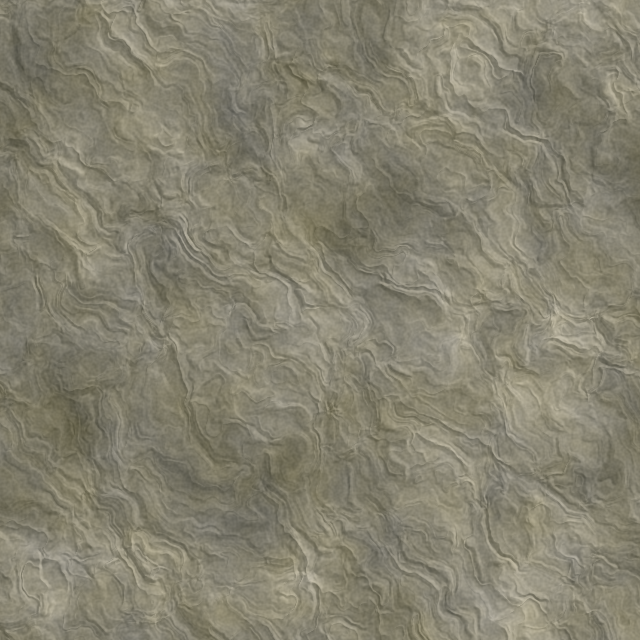
Write a WebGL 1 fragment shader that draws this texture.

```glsl
precision highp float;
// Weathered grey-olive rock: broad mottling under wrinkled, flaky folds.
// Folds are level lines of warped, stretched noise, lit as a shallow relief;
// the tone mixes large patches, streaks, relief light and fine grain.

uniform vec2 u_resolution;

const vec3 DARK_STONE = vec3(0.41, 0.40, 0.335);
const vec3 PALE_STONE = vec3(0.66, 0.64, 0.565);
const vec3 OCHRE_SHIFT = vec3(0.017, 0.010, -0.022);
const vec2 GRAIN_DIR = vec2(0.6, -0.8);
const vec2 LIGHT_DIR = vec2(0.64, 0.77);

float hash(vec2 p) {
  vec3 q = fract(vec3(p.xyx) * vec3(0.1031, 0.1030, 0.0973));
  q += dot(q, q.yzx + 33.33);
  return fract((q.x + q.y) * q.z);
}

vec2 gradient(vec2 cell) {
  float angle = 6.2832 * hash(cell);
  return vec2(cos(angle), sin(angle));
}

// Gradient noise, about -0.7 to 0.7
float noise(vec2 p) {
  vec2 i = floor(p), f = p - i;
  vec2 u = f * f * f * (f * (f * 6.0 - 15.0) + 10.0);
  vec2 e = vec2(1.0, 0.0);
  float low = mix(dot(gradient(i), f), dot(gradient(i + e), f - e), u.x);
  float high = mix(dot(gradient(i + e.yx), f - e.yx),
                   dot(gradient(i + 1.0), f - 1.0), u.x);
  return mix(low, high, u.y);
}

vec2 turn(vec2 p, float angle) {
  float c = cos(angle), s = sin(angle);
  return vec2(c * p.x - s * p.y, s * p.x + c * p.y);
}

float fbm(vec2 p, float gain) {
  float sum = 0.0, amp = 1.0;
  for (int i = 0; i < 5; i++) {
    sum += amp * noise(p);
    p = turn(p, 0.7) * 2.03 + 17.3;
    amp *= gain;
  }
  return sum;
}

// Stretch along the grain, then bend into swirls
vec2 rockSpace(vec2 p) {
  vec2 across = vec2(-GRAIN_DIR.y, GRAIN_DIR.x);
  vec2 q = vec2(dot(p, across), 0.6 * dot(p, GRAIN_DIR));
  vec2 wide = vec2(fbm(p * 5.0 + 3.1, 0.5), fbm(p * 5.0 + 41.7, 0.5));
  vec2 tight = vec2(noise(p * 24.0 + 8.4), noise(p * 24.0 + 63.2));
  return q + 0.07 * wide + 0.018 * tight;
}

// Height of overlapping flakes and thin raised creases
float relief(vec2 p) {
  vec2 q = rockSpace(p);
  float height = 0.0, amp = 1.0, freq = 9.0;
  for (int i = 0; i < 5; i++) {
    vec2 r = turn(q, 0.3 * float(i)) * freq + 23.7 * float(i);
    float level = noise(r) - 0.09;
    float width = 0.0035 * freq + 0.012;
    float presence = smoothstep(-0.05, 0.35, noise(r * 0.8 + 51.3));
    float flake = smoothstep(-width, width, level);
    float crease = exp(-abs(level + 0.2) / width);
    height += amp * (presence * (flake + 0.8 * crease) + 0.5 * level);
    freq *= 1.65;
    amp *= 0.76;
  }
  return height;
}

float softLimit(float x) {
  return x / (1.0 + abs(x));
}

void main() {
  vec2 p = gl_FragCoord.xy / min(u_resolution.x, u_resolution.y);
  vec2 q = rockSpace(p);

  // Broad mottling and streaky patches
  float broad = fbm(p * 2.6 + 12.6, 0.55);
  float streaks = fbm(q * 11.0 + 5.2, 0.68);

  // Relief light, calmer in the dark patches
  vec2 offset = 0.0014 * LIGHT_DIR;
  float slope = relief(p - offset) - relief(p + offset);
  float roughness = mix(0.55, 1.0, smoothstep(-0.35, 0.2, broad));
  float light = 0.9 * roughness * softLimit(1.9 * slope);

  // Fine grain
  float grain = noise(q * 130.0) + 0.9 * noise(p * 210.0 + 9.1);

  float tone = 0.45 + 0.60 * broad + 0.36 * streaks + light + 0.22 * grain;
  vec3 color = mix(DARK_STONE, PALE_STONE, clamp(tone, -0.6, 1.6));

  // Ochre and lilac stains
  float stain = fbm(p * 7.0 + 77.0, 0.6) + 0.8 * noise(q * 20.0 + 31.0);
  color += OCHRE_SHIFT * stain;

  gl_FragColor = vec4(color, 1.0);
}
```
